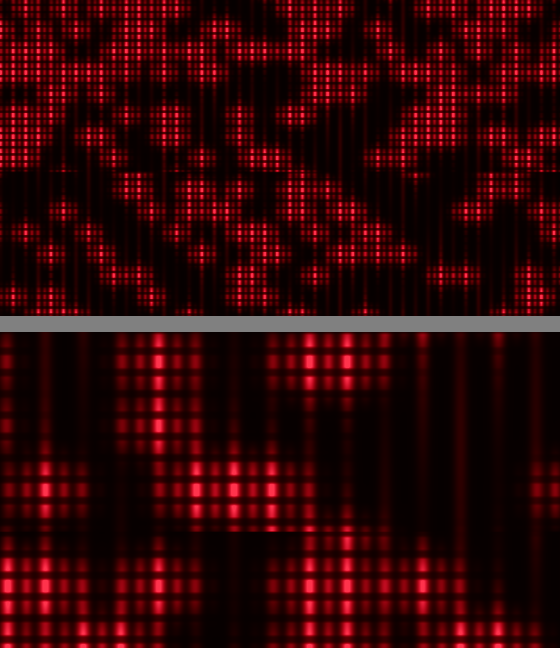
Top: the whole. Bottom: its middle third, enlarged.
This pattern is drawn by a Shadertoy shader. Its source:

```glsl
float hash(vec2 p) {
    return fract(sin(dot(p, vec2(127.1, 311.7))) * 43758.5453);
}

// Lamp strength of one cell; lit cells step sideways from row to row.
float lamp(vec2 cell, float slant) {
    vec2 run = floor(vec2((cell.x - 2.0 * slant * cell.y) / 2.0, cell.y / 4.0));
    float chance = mix(hash(cell + 17.0 * slant), hash(run + 53.0 * slant), 0.5);
    return step(0.615, chance) * mix(0.8, 1.1, hash(cell + 91.0));
}

// Light around the lamps: x is the round halo, y the trail along a column.
vec2 glow(vec2 grid, float slant) {
    vec2 home = floor(grid + 0.5);
    vec2 sum = vec2(0.0);
    for (int j = -2; j <= 2; j++) {
        for (int i = -2; i <= 2; i++) {
            vec2 cell = home + vec2(i, j);
            vec2 d = grid - cell;
            vec2 d2 = d * d;
            vec2 spread = vec2(exp(-1.4 * d2.x - 7.0 * d2.y), exp(-9.0 * d2.x - 1.3 * d2.y));
            sum += lamp(cell, slant) * spread;
        }
    }
    return 1.0 - exp(-sum * vec2(2.0, 0.4));
}

// One panel of lamps seen through dashed vertical slits.
float panel(vec2 grid, float slant) {
    float column = floor(grid.x + 0.5);
    float x = grid.x - column;
    float side = 0.5 - abs(x);
    float wide = exp(-pow(x / 0.18, 2.0));
    float narrow = 0.6 * exp(-pow(side / 0.15, 2.0));

    // Three dashes per cell, the middle one on the cell centre
    float dash = smoothstep(-0.95, 0.1, cos(18.849556 * grid.y));
    float gate = mix(0.25, 1.0, dash);

    // Faint unbroken streaks in the dark areas
    float drift = 0.6 + 0.4 * sin(grid.y * 0.9 + 6.2832 * hash(vec2(column, 5.0)));
    float streak = wide * drift * mix(0.05, 0.16, hash(vec2(column, 2.0)));

    vec2 light = glow(grid, slant);
    float halo = ((wide + narrow) * gate + 0.07) * light.x;
    float trail = wide * gate * light.y * (1.0 - light.x);
    return 0.025 + 1.08 * halo + trail + streak * (1.0 - light.x);
}

void mainImage(out vec4 fragColor, in vec2 fragCoord) {
    vec2 uv = fragCoord / iResolution.y;
    vec2 grid = (uv - vec2(0.0417, 0.5)) / vec2(0.0398, 0.0676);

    // The lower panel is offset by half a row and cut at the seam
    float pixel = 1.0 / iResolution.y;
    float upper = smoothstep(-pixel, pixel, uv.y - 0.456);
    float v = mix(panel(grid + vec2(0.0, 0.5), -1.0), panel(grid, 1.0), upper);

    // Deep red turning pink at the hottest points
    v = min(v, 1.0);
    fragColor = vec4(v, 0.2 * pow(v, 5.0), 0.3 * pow(v, 3.0), 1.0);
}
```
